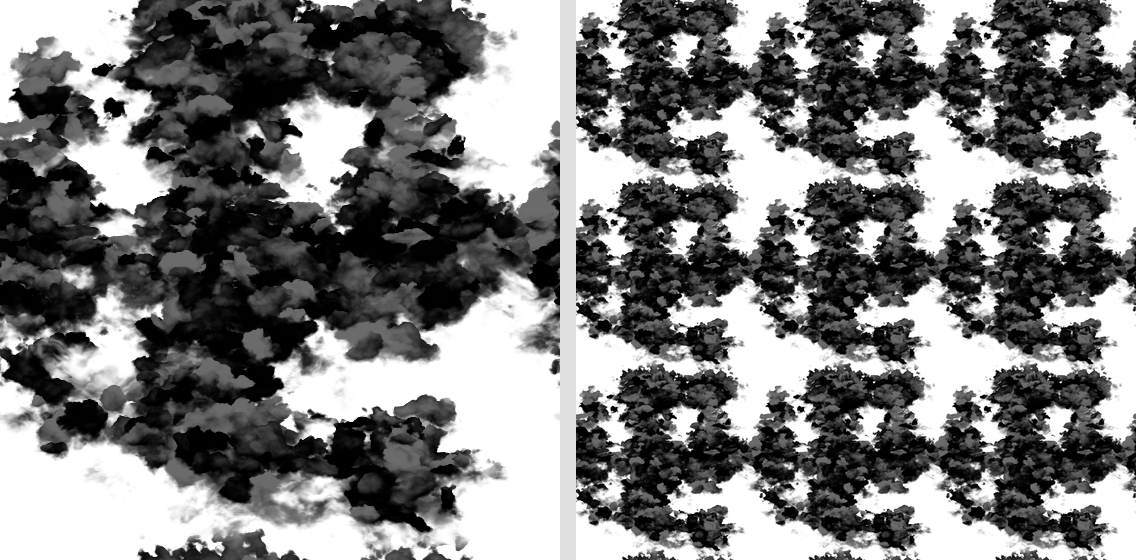
Left: one tile. Right: repeated 3 by 3.
This texture is drawn by a three.js fragment shader. Its source:

```glsl
// Dark storm clouds on white: layers of ragged puffs with crisp, billowing
// tops and soft, wispy undersides are painted over each other, back to front.
// A sum of whole-number waves chooses where clouds gather; all noise wraps.

varying vec2 vUv;

const float TAU = 6.2831853;
const int LAYERS = 6;
const int GAP_LAYER = 3;
const vec3 SKY = vec3(1.0);
const float BRIGHTEST_CLOUD = 0.42;
const float CLOUD_THRESHOLD = 0.02;

float hash(vec2 p) {
  return fract(sin(dot(p, vec2(127.1, 311.7))) * 43758.5453);
}

vec2 hash2(vec2 p) {
  return vec2(hash(p), hash(p + 57.3));
}

// Wraps a cell index to an exact whole number
vec2 wrapCell(vec2 cell, vec2 cells) {
  return floor(mod(cell + 0.5, cells));
}

// Value noise that wraps after the given number of cells
float wrapNoise(vec2 uv, vec2 cells) {
  vec2 p = uv * cells;
  vec2 i = floor(p);
  vec2 f = fract(p);
  f = f * f * (3.0 - 2.0 * f);
  vec2 lo = wrapCell(i, cells);
  vec2 hi = wrapCell(i + 1.0, cells);
  float bottom = mix(hash(lo), hash(vec2(hi.x, lo.y)), f.x);
  float top = mix(hash(vec2(lo.x, hi.y)), hash(hi), f.x);
  return mix(bottom, top, f.y);
}

// Fractal noise centred on zero
float fbm(vec2 uv, vec2 cells) {
  float sum = 0.0;
  float total = 0.0;
  float amplitude = 0.5;
  for (int i = 0; i < 5; i++) {
    sum += amplitude * (wrapNoise(uv, cells) - 0.5);
    total += amplitude;
    cells *= 2.0;
    amplitude *= 0.58;
  }
  return sum / total;
}

// One octave of round bumps around wrapped random points
float bumps(vec2 uv, vec2 cells) {
  vec2 p = uv * cells;
  vec2 home = floor(p);
  float nearest = 1.0;
  for (int y = -1; y <= 1; y++) {
    for (int x = -1; x <= 1; x++) {
      vec2 cell = home + vec2(float(x), float(y));
      vec2 toPoint = cell + hash2(wrapCell(cell, cells)) - p;
      nearest = min(nearest, dot(toPoint, toPoint));
    }
  }
  return 1.0 - nearest;
}

// Cauliflower bumps, roughly centred on zero
float billow(vec2 uv, vec2 cells) {
  return 0.55 * bumps(uv, cells) + 0.3 * bumps(uv, cells * 2.0)
       + 0.15 * bumps(uv, cells * 4.0) - 0.74;
}

// Large-scale cloudiness, with zero mean over the tile
float cloudiness(vec2 p) {
  float broad = -cos(TAU * p.x) - cos(TAU * (p.y - 0.05));
  float columns = cos(TAU * (3.0 * p.x - 0.18));
  float rows = cos(TAU * (3.0 * p.y - 0.6));
  float slant = cos(TAU * (p.x - 2.0 * p.y + 0.35));
  float ragged = wrapNoise(p, vec2(7.0, 11.0)) - 0.5;
  return 0.5 * broad + 0.45 * columns + 0.35 * (rows + slant) + 1.3 * ragged;
}

// Paints one grid of puffs over the shade; lower puffs lie in front
float paintLayer(float shade, vec2 uv, vec2 cells, float seed, float presence) {
  vec2 shifted = uv + hash2(vec2(seed, 3.7));
  vec2 warp = vec2(fbm(shifted, vec2(14.0, 16.0)), fbm(shifted + 0.37, vec2(14.0, 16.0)));
  float lumps = billow(shifted + 0.035 * warp, vec2(20.0, 24.0));
  float wisps = fbm(shifted + 0.03 * warp, vec2(15.0, 20.0));
  float patches = fbm(shifted, vec2(6.0, 9.0));
  vec2 p = (uv + 0.06 * warp) * cells;
  vec2 home = floor(p);
  for (int y = 1; y >= -1; y--) {
    for (int x = -1; x <= 1; x++) {
      vec2 cell = home + vec2(float(x), float(y));
      vec2 id = wrapCell(cell, cells) + seed * 17.0;
      vec2 center = cell + 0.2 + 0.6 * hash2(id + 5.1);
      float density = cloudiness(center / cells) - CLOUD_THRESHOLD
                    + 0.5 * (hash(id + 9.4) - 0.5);
      if (density > 0.0 && hash(id + 21.6) < presence) {
        float radius = mix(0.5, 0.82, smoothstep(0.0, 0.7, density));
        vec2 q = (p - center) / radius;
        float reach = length(q);
        float underside = smoothstep(0.4, -0.6, q.y);
        float body = 0.9 - reach + 1.1 * lumps + mix(0.9, 2.2, underside) * wisps;
        float softness = mix(0.13, 0.9, underside);
        float inside = 1.0 - smoothstep(1.0, 1.4, reach);
        float alpha = smoothstep(0.0, softness, body) * inside;
        float light = 0.3 + 0.6 * (hash(id + 33.2) - 0.1) + 0.5 * patches
                    + 0.45 * lumps + 0.5 * wisps - 0.12 * underside;
        float tone = BRIGHTEST_CLOUD * smoothstep(0.42, 0.86, light);
        shade = mix(shade, tone, alpha);
      }
    }
  }
  return shade;
}

// Wispy openings that let the sky through the back layers
float skyGaps(vec2 uv) {
  vec2 warp = vec2(fbm(uv, vec2(9.0, 9.0)), fbm(uv + 0.41, vec2(9.0, 9.0)));
  float haze = fbm(uv + 0.08 * warp, vec2(7.0, 11.0));
  return smoothstep(0.02, 0.2, haze - 0.05 * cloudiness(uv));
}

void main() {
  float shade = 1.0;
  for (int i = 0; i < LAYERS; i++) {
    float k = float(i);
    vec2 cells = vec2(5.0 + 3.0 * k, 7.0 + 4.0 * k);
    if (i == GAP_LAYER) shade = mix(shade, 1.0, skyGaps(vUv));
    shade = paintLayer(shade, vUv, cells, k + 1.0, 0.95 - 0.1 * k);
  }
  gl_FragColor = vec4(SKY * shade, 1.0);
}
```
